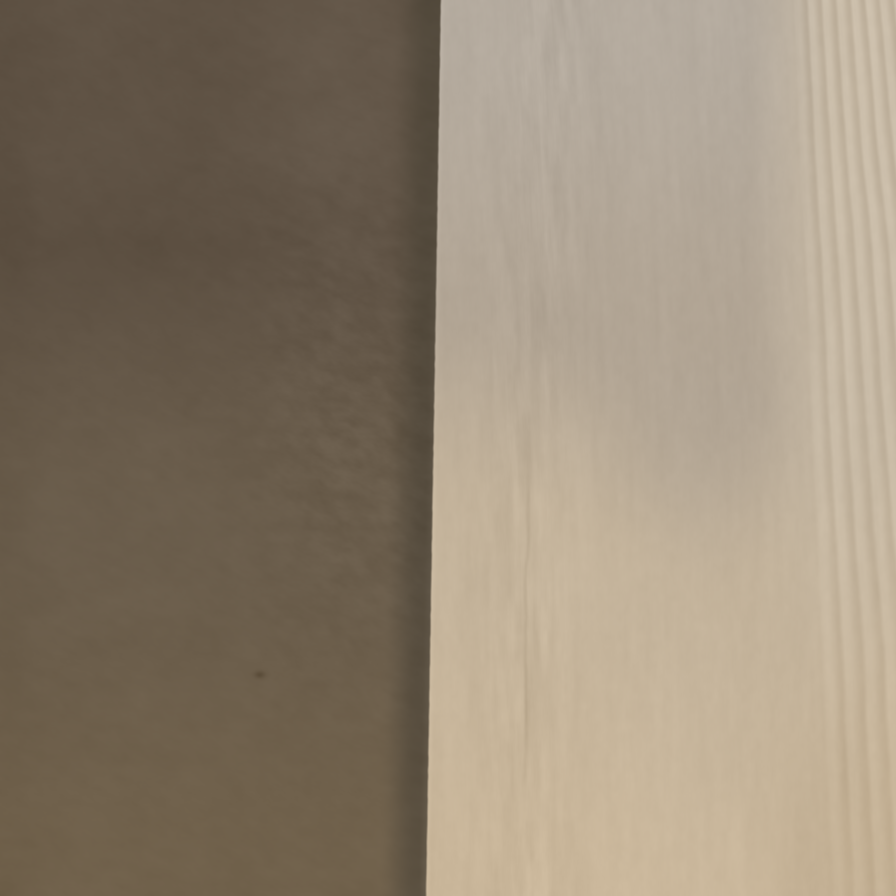
Write a Shadertoy shader that draws this texture.

```glsl
// Two boards meeting at a slightly leaning vertical seam: a shaded brown panel
// on the left, pale wood on the right. Smooth gradients set the light, while
// stretched value noise and warped stripes add surface wear and wood grain.

float hash(vec2 p) {
    vec3 q = fract(vec3(p.xyx) * 0.1031);
    q += dot(q, q.yzx + 33.33);
    return fract((q.x + q.y) * q.z);
}

float valueNoise(vec2 p) {
    vec2 cell = floor(p);
    vec2 f = fract(p);
    f = f * f * (3.0 - 2.0 * f);
    float low = mix(hash(cell), hash(cell + vec2(1.0, 0.0)), f.x);
    float high = mix(hash(cell + vec2(0.0, 1.0)), hash(cell + 1.0), f.x);
    return mix(low, high, f.y);
}

// Layered noise centred on zero
float fbm(vec2 p) {
    float sum = 0.0;
    float weight = 0.5;
    for (int i = 0; i < 4; i++) {
        sum += weight * (valueNoise(p) - 0.5);
        p = p * 2.03 + 17.3;
        weight *= 0.5;
    }
    return sum;
}

// Soft elliptical patch, one at its centre
float patchAt(vec2 p, vec2 centre, vec2 radius) {
    vec2 d = (p - centre) / radius;
    return exp(-dot(d, d));
}

float seamX(float y) {
    return 0.4755 + 0.0165 * y + 0.0004 * (valueNoise(vec2(y * 150.0, 3.0)) - 0.5);
}

vec3 shadedPanel(vec2 p, float seamDistance) {
    vec3 lowTone = vec3(0.440, 0.380, 0.295);
    vec3 midTone = vec3(0.415, 0.363, 0.295);
    vec3 highTone = vec3(0.372, 0.322, 0.267);
    vec3 col = mix(lowTone, midTone, smoothstep(0.0, 0.45, p.y));
    col = mix(col, highTone, smoothstep(0.42, 0.75, p.y));

    // Broad light and shade
    col += 0.025 * patchAt(p, vec2(0.38, 0.88), vec2(0.09, 0.25));
    col -= 0.012 * patchAt(p, vec2(0.20, 0.73), vec2(0.25, 0.08));
    col -= 0.012 * (1.0 - smoothstep(0.0, 0.07, p.x));

    // Shadow deepening toward the seam
    float shadow = 1.0 - smoothstep(0.012, 0.055, seamDistance);
    col = mix(col, vec3(0.318, 0.283, 0.230), shadow * mix(0.72, 0.95, p.y));
    col += 0.035 * (1.0 - smoothstep(0.0, 0.009, seamDistance)) * (1.0 - p.y);

    // Mottling, with rougher wear beside the seam
    float wear = patchAt(p, vec2(0.39, 0.53), vec2(0.09, 0.24));
    col += 0.022 * fbm(p * 18.0);
    col += (0.018 + 0.045 * wear) * fbm(vec2(p.x + 0.5 * p.y, p.y) * vec2(65.0, 85.0));
    col -= 0.07 * patchAt(p, vec2(0.290, 0.247), vec2(0.006, 0.004));
    return col;
}

// Narrow stripes that lean and spread toward the right border
float grainLines(vec2 p) {
    float side = clamp((p.x - 0.87) / 0.13, 0.0, 1.0);
    float lean = mix(0.035, 0.105, side);
    float across = p.x - lean * (1.0 - p.y) * (1.0 - 0.35 * (1.0 - p.y));
    across += 0.005 * fbm(vec2(p.x * 12.0, p.y * 7.0));
    float phase = fract(across * 62.0);
    float line = smoothstep(0.15, 0.72, phase) * (1.0 - smoothstep(0.72, 1.0, phase));
    float start = 0.878 + 0.04 * (1.0 - p.y);
    return (line - 0.43) * smoothstep(start, start + 0.025, p.x);
}

vec3 paleWood(vec2 p, float seamDistance) {
    // Cool light above, warm light below; the boundary sags in the middle
    float sag = 0.10 * patchAt(p, vec2(0.80, 0.5), vec2(0.13, 1.0));
    float height = p.y + sag + 0.05 * fbm(p * 5.0);
    vec3 warm = mix(vec3(0.790, 0.715, 0.605), vec3(0.770, 0.705, 0.610),
                    smoothstep(0.0, 0.45, height));
    vec3 cool = mix(vec3(0.695, 0.645, 0.580), vec3(0.705, 0.668, 0.620),
                    smoothstep(0.6, 1.0, p.y));
    vec3 col = mix(warm, cool, smoothstep(0.42, 0.67, height));

    // Brighter right side
    float rightGlow = smoothstep(0.82, 0.94, p.x);
    col = mix(col, vec3(0.780, 0.726, 0.645), rightGlow * smoothstep(0.15, 0.6, p.y) * 0.9);
    col -= 0.022 * rightGlow * (1.0 - smoothstep(0.0, 0.3, p.y));

    // Fine fibres, strongest in a narrow band on the left
    float bandX = 0.585 + 0.03 * smoothstep(0.5, 1.0, p.y);
    float band = exp(-pow((p.x - bandX) / 0.045, 2.0));
    float fibre = fbm(vec2(p.x + 0.03 * p.y * p.y, p.y) * vec2(110.0, 14.0));
    float soft = fbm(vec2(p.x * 28.0, p.y * 2.5));
    col += (0.022 + 0.055 * band) * fibre + 0.025 * soft;
    col += 0.018 * fbm(p * vec2(130.0, 90.0));

    // Long grain on the right and a faint crack in the lower left
    col -= vec3(0.060, 0.064, 0.068) * grainLines(p) * mix(0.55, 1.0, p.y);
    float crackX = 0.586 + 0.012 * (p.y - 0.2) + 0.006 * fbm(vec2(p.y * 20.0, 8.0));
    float crack = exp(-pow((p.x - crackX) / 0.0022, 2.0));
    col -= 0.035 * crack * smoothstep(0.08, 0.2, p.y) * (1.0 - smoothstep(0.4, 0.55, p.y));
    return col + 0.025 * (1.0 - smoothstep(0.0, 0.006, seamDistance));
}

void mainImage(out vec4 fragColor, in vec2 fragCoord) {
    vec2 p = fragCoord / iResolution.xy;
    float offset = p.x - seamX(p.y);
    float blur = max(0.0016, 1.0 / iResolution.x);
    vec3 col = mix(shadedPanel(p, max(-offset, 0.0)), paleWood(p, max(offset, 0.0)),
                   smoothstep(-blur, blur, offset));
    fragColor = vec4(clamp(col, 0.0, 1.0), 1.0);
}
```
